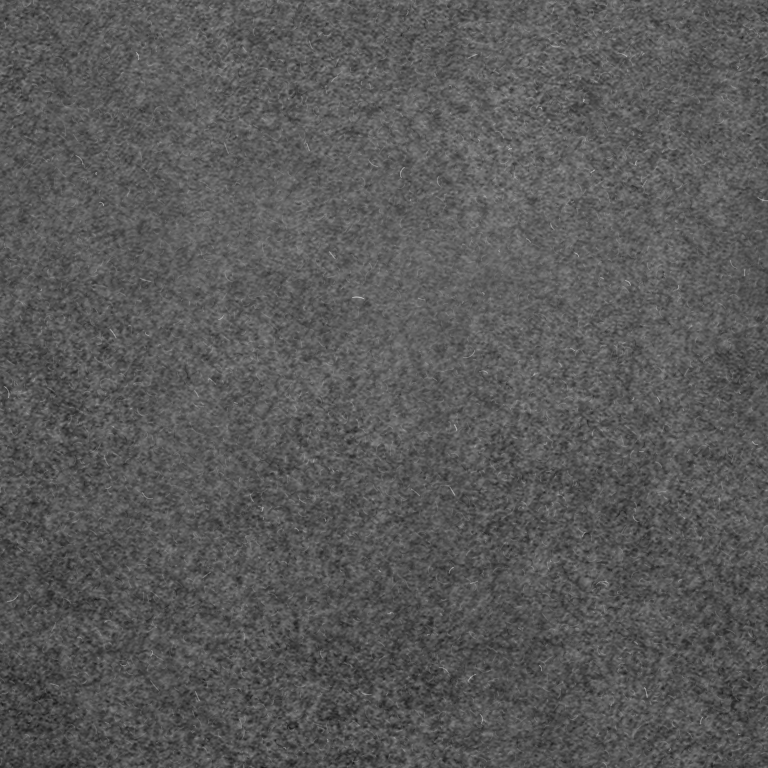
Reproduce this texture procedurally as a Shadertoy shader.

```glsl
// Dark grey felted paper: soft tonal clouds and faint vertical bands carry
// a fine grain, woven from stretched noise laid in several directions.
// Short curved fibres, one per cell of jittered grids, lie on top.

float hash(vec2 p) {
    return fract(sin(dot(p, vec2(127.1, 311.7))) * 43758.5453);
}

vec2 rotate(vec2 p, float angle) {
    float c = cos(angle), s = sin(angle);
    return mat2(c, -s, s, c) * p;
}

// Value noise, centred on zero.
float noise(vec2 p) {
    vec2 cell = floor(p);
    vec2 f = fract(p);
    f = f * f * (3.0 - 2.0 * f);
    float bottom = mix(hash(cell), hash(cell + vec2(1.0, 0.0)), f.x);
    float top = mix(hash(cell + vec2(0.0, 1.0)), hash(cell + 1.0), f.x);
    return mix(bottom, top, f.y) - 0.5;
}

// Matted grain: stretched noise crossing at mostly shallow angles.
float feltGrain(vec2 uv) {
    float sum = 0.0;
    for (int i = 0; i < 4; i++) {
        float k = float(i);
        float angle = 0.55 * (k - 1.5) + 0.12;
        sum += noise(rotate(uv, angle) * vec2(205.0, 370.0) + 37.3 * k);
    }
    return sum;
}

// Strength of the brightest fibre near uv; a few fibres are far brighter.
float fibres(vec2 uv, float cells, float halfLength, float seed) {
    float pixel = 1.0 / iResolution.y;
    vec2 home = floor(uv * cells);
    float brightest = 0.0;
    for (int j = -1; j <= 1; j++) {
        for (int i = -1; i <= 1; i++) {
            vec2 cell = home + vec2(i, j);
            vec2 id = cell + seed;
            vec2 centre = (cell + vec2(hash(id), hash(id + 17.3))) / cells;
            vec2 p = rotate(uv - centre, 6.2832 * hash(id + 31.7));

            // Bend the straight segment into a shallow arc.
            float size = hash(id + 47.9);
            float reach = halfLength * mix(0.1, 1.0, size * size);
            float bend = (hash(id + 59.1) - 0.5) * 0.8 / reach;
            p.y -= bend * (p.x * p.x - 0.3 * reach * reach);
            p.x -= clamp(p.x, -reach, reach);

            float mask = 1.0 - smoothstep(0.0002, 0.0006 + pixel * 0.6, length(p));
            float strength = pow(hash(id + 73.3), 3.0);
            brightest = max(brightest, mask * strength);
        }
    }
    return brightest;
}

void mainImage(out vec4 fragColor, in vec2 fragCoord) {
    vec2 uv = fragCoord / iResolution.y;

    // Broad light: a hazy glow above the middle, dim lower corners.
    vec2 glowOffset = (uv - vec2(0.55, 0.68)) * vec2(1.5, 1.8);
    float glow = exp(-2.2 * dot(glowOffset, glowOffset));
    float tone = 0.329 + 0.045 * glow + 0.030 * (uv.y - 0.5);
    tone -= 0.016 * smoothstep(0.45, 0.0, uv.y) * smoothstep(0.6, 0.0, uv.x);

    // Clouds, blotches and vertical bands.
    tone += 0.024 * noise(uv * 4.0 + 3.7);
    tone += 0.032 * noise(rotate(uv, 0.5) * 12.0 + 8.1);
    tone += 0.036 * noise(rotate(uv, 0.9) * 32.0 + 21.4);
    tone += 0.026 * noise(uv * vec2(24.0, 2.5) + 5.2);

    // Grain, calmer inside the hazy band across the upper part.
    float haze = exp(-45.0 * pow(uv.y - 0.68 + 0.1 * noise(uv * 3.0), 2.0));
    float contrast = 1.08 - 0.25 * haze + 0.3 * noise(uv * 9.0 + 40.0);
    float grain = 0.104 * feltGrain(uv);
    grain += 0.055 * noise(rotate(uv, 0.7) * 150.0 + 60.5);
    grain += 0.050 * noise(rotate(uv, 0.3) * 68.0 + 90.2);
    tone += grain * contrast;

    // Dense short fibres, light and dark, then sparse bright ones.
    float fuzz = fibres(uv, 120.0, 0.0055, 11.0) + fibres(uv, 97.0, 0.0065, 203.0);
    tone += 0.10 * fuzz * contrast;
    tone -= 0.07 * fibres(uv, 110.0, 0.0055, 419.0) * contrast;
    tone += 0.27 * fibres(uv, 24.0, 0.0085, 307.0);

    fragColor = vec4(vec3(clamp(tone, 0.0, 1.0)), 1.0);
}
```
